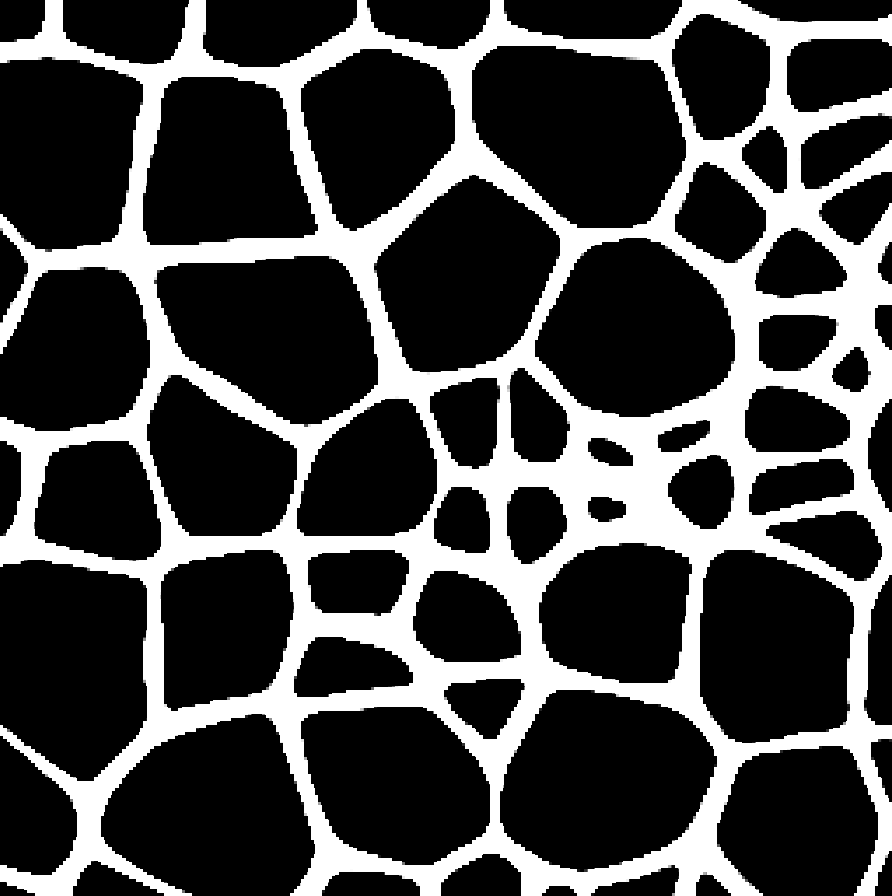
Reproduce this pattern procedurally as a WebGL 2 fragment shader.

```glsl
#version 300 es
precision highp float;

uniform vec2 u_resolution;
out vec4 outColor;

#define CELL_SIZE vec2(0.218, 0.184)
#define SINGLE_SHARE 0.62
#define HALVED_SHARE 0.14
#define QUARTERED_SHARE 0.13
#define JITTER 0.54
#define HALF_JOINT 0.0098
#define STONE_SHRINK 0.006
#define JOINT_SWELL 0.0035
#define CORNER_ROUNDING 0.0075
#define BEND 0.011
#define EDGE_STEPS 256.0
#define SEED 17.0

const vec3 STONE = vec3(0.0);
const vec3 MORTAR = vec3(1.0);
const int MAX_STONES = 54;

vec3 hash3(vec2 cell) {
    vec3 q = fract(vec3(cell.xyx + SEED) * vec3(0.1031, 0.1030, 0.0973));
    q += dot(q, q.yxz + 33.33);
    return fract((q.xxy + q.yzz) * q.zyx);
}

// Softened staircase that gives the stones a finely notched edge
vec2 notch(vec2 p) {
    vec2 g = p * EDGE_STEPS;
    return (floor(g) + 0.5 + smoothstep(0.8, 1.0, fract(g))) / EDGE_STEPS;
}

// Layered sines curve the joints
vec2 bend(vec2 p) {
    return p + BEND * sin(p.yx * vec2(11.0, 13.0) + 2.0 * sin(p * 7.0) + SEED);
}

// Layered sines widen and narrow the joints from place to place
float swell(vec2 p) {
    vec2 wave = sin(p * vec2(23.0, 27.0) + 2.0 * sin(p.yx * 15.0));
    return JOINT_SWELL * wave.x * wave.y;
}

// Number of stones across and up inside one cell
ivec2 splitOf(vec2 pick) {
    bool upright = pick.y < 0.5;
    float share = SINGLE_SHARE;
    if (pick.x < share) return ivec2(1);
    share += HALVED_SHARE;
    if (pick.x < share) return upright ? ivec2(2, 1) : ivec2(1, 2);
    share += QUARTERED_SHARE;
    if (pick.x < share) return ivec2(2);
    return upright ? ivec2(3, 2) : ivec2(2, 3);
}

float powerDistance(vec2 p, vec3 stone) {
    vec2 d = p - stone.xy;
    return dot(d, d) - stone.z;
}

// Signed distance to the stone edge, positive inside the stone
float stoneWall(vec2 p) {
    vec3 stones[MAX_STONES];
    int count = 0;
    int nearest = 0;
    float best = 1e5;
    float baseRow = floor(p.y / CELL_SIZE.y);

    // Gather the weighted centres of nearby stones in shifted courses
    for (int j = -1; j <= 1; j++) {
        float row = baseRow + float(j);
        float shift = hash3(vec2(row, 71.0)).x;
        float baseColumn = floor(p.x / CELL_SIZE.x - shift);
        for (int i = -1; i <= 1; i++) {
            vec2 cell = vec2(baseColumn + float(i), row);
            ivec2 split = splitOf(hash3(cell).xy);
            vec2 size = CELL_SIZE / vec2(split);
            float radius = 0.5 * min(size.x, size.y);
            for (int k = 0; k < split.x * split.y; k++) {
                vec2 part = vec2(k % split.x, k / split.x);
                vec3 random = hash3(cell * 3.0 + part + 137.0);
                vec2 corner = (cell + vec2(shift, 0.0)) * CELL_SIZE;
                vec2 centre = corner + size * (part + 0.5 + JITTER * (random.xy - 0.5));
                float weight = radius * radius * mix(0.5, 1.4, random.z);
                stones[count] = vec3(centre, weight);
                float d = powerDistance(p, stones[count]);
                if (d < best) {
                    best = d;
                    nearest = count;
                }
                count++;
            }
        }
    }

    // Blend the distances to all borders so that corners become round
    vec3 own = stones[nearest];
    float sum = 0.0;
    for (int n = 0; n < count; n++) {
        if (n == nearest) continue;
        float gap = max(length(stones[n].xy - own.xy), 1e-4);
        float border = 0.5 * (powerDistance(p, stones[n]) - best) / gap;
        sum += exp(-border / CORNER_ROUNDING);
    }
    float edge = -CORNER_ROUNDING * log(max(sum, 1e-20));
    float shrink = STONE_SHRINK * (fract(own.z * 7919.0) - 0.5);
    return edge - HALF_JOINT - shrink - swell(p);
}

void main() {
    vec2 p = gl_FragCoord.xy / u_resolution.y;
    float softness = 0.14 / u_resolution.y;
    float stone = smoothstep(-softness, softness, stoneWall(bend(notch(p))));
    outColor = vec4(mix(MORTAR, STONE, stone), 1.0);
}
```
